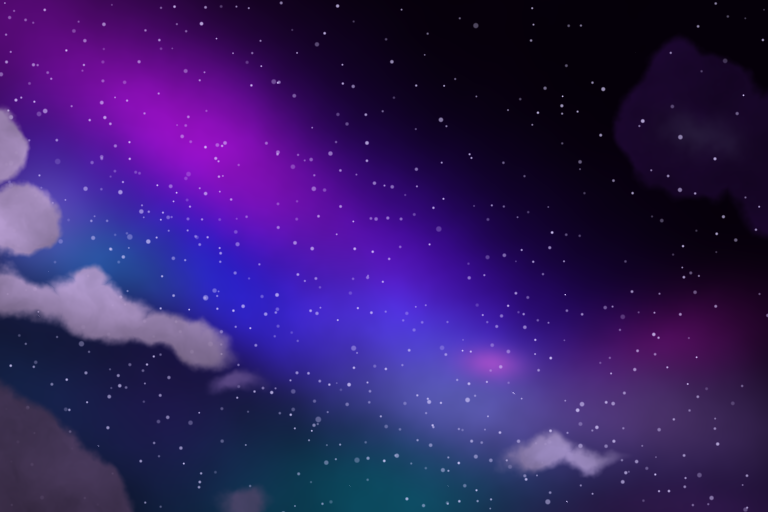
A Shadertoy shader for this background:

```glsl
// Violet nebula band crossing a dark starry sky, with moonlit clouds at the lower left.

float hash(vec2 p) {
    return fract(sin(dot(p, vec2(127.1, 311.7))) * 43758.5453);
}

float noise(vec2 p) {
    vec2 i = floor(p), f = fract(p);
    f = f * f * (3.0 - 2.0 * f);
    return mix(mix(hash(i), hash(i + vec2(1, 0)), f.x),
               mix(hash(i + vec2(0, 1)), hash(i + vec2(1, 1)), f.x), f.y);
}

float fbm(vec2 p) {
    float sum = 0.0, amp = 0.5;
    for (int i = 0; i < 5; i++) {
        sum += amp * noise(p);
        p = mat2(1.6, 1.2, -1.2, 1.6) * p + 7.3;
        amp *= 0.5;
    }
    return sum;
}

// Offset from a centre, in the axes of a rotated ellipse
vec2 local(vec2 p, vec2 centre, vec2 radius, float angle) {
    float c = cos(angle), s = sin(angle);
    return mat2(c, -s, s, c) * (p - centre) / radius;
}

// Blend a soft elliptical glow into the sky
void glow(inout vec3 sky, vec2 p, vec2 centre, vec2 radius, float angle, vec3 tint, float amount) {
    vec2 q = local(p, centre, radius, angle);
    sky = mix(sky, tint, amount * exp(-dot(q, q)));
}

// Approximate distance to one cloud puff
float puff(vec2 p, vec2 centre, vec2 radius, float angle) {
    return (length(local(p, centre, radius, angle)) - 1.0) * min(radius.x, radius.y);
}

// Lay a cloud over the sky, with billows shading its body
void cloud(inout vec3 sky, float d, float softness, vec3 tint, float billow, float amount) {
    float cover = smoothstep(softness, -softness, d);
    sky = mix(sky, tint * (0.7 + 0.6 * billow), cover * amount);
}

// Scattered round stars, one candidate per cell
float stars(vec2 p, float scale, float density, float size, float pixel) {
    vec2 cell = floor(p * scale);
    vec2 spot = 0.2 + 0.6 * vec2(hash(cell + 3.1), hash(cell + 8.7));
    float d = length(fract(p * scale) - spot) / scale;
    float radius = size * (0.5 + 0.6 * hash(cell + 5.3));
    float disc = smoothstep(radius + pixel, max(radius - pixel, 0.0), d);
    return disc * step(hash(cell), density) * (0.3 + 0.7 * hash(cell + 1.9));
}

void mainImage(out vec4 fragColor, in vec2 fragCoord) {
    vec2 p = fragCoord / iResolution.y;
    float pixel = 1.0 / iResolution.y;
    float wisps = fbm(p * 5.0);
    vec2 w = p + 0.06 * (vec2(fbm(p * 4.0 + 2.0), fbm(p * 4.0 + 9.0)) - 0.48);
    vec3 sky = vec3(0.02, 0.0, 0.035);

    // Violet and magenta band
    glow(sky, w, vec2(0.0, 0.9), vec2(0.45, 0.34), -0.5, vec3(0.27, 0.03, 0.34), 0.9);
    glow(sky, w, vec2(0.75, 0.46), vec2(0.62, 0.24), -0.6, vec3(0.22, 0.04, 0.62), 0.95);
    glow(sky, w, vec2(0.38, 0.68), vec2(0.38, 0.17), -0.7, vec3(0.60, 0.06, 0.74), 0.95);
    glow(sky, w, vec2(0.66, 0.46), vec2(0.22, 0.1), -0.5, vec3(0.36, 0.10, 0.73), 0.6);

    // Blue and teal side of the band
    glow(sky, w, vec2(0.08, 0.65), vec2(0.2, 0.13), -0.5, vec3(0.24, 0.11, 0.62), 0.8);
    glow(sky, w, vec2(0.45, 0.44), vec2(0.24, 0.11), -0.65, vec3(0.11, 0.07, 0.78), 0.9);
    glow(sky, w, vec2(0.17, 0.49), vec2(0.21, 0.1), -0.3, vec3(0.14, 0.36, 0.65), 0.9);
    glow(sky, w, vec2(0.1, 0.22), vec2(0.4, 0.17), -0.4, vec3(0.09, 0.17, 0.34), 0.85);
    glow(sky, w, vec2(0.38, 0.14), vec2(0.24, 0.14), -0.5, vec3(0.12, 0.06, 0.27), 0.9);
    glow(sky, w, vec2(0.78, 0.34), vec2(0.32, 0.1), -0.25, vec3(0.27, 0.19, 0.82), 0.85);
    glow(sky, w, vec2(0.78, 0.02), vec2(0.38, 0.17), 0.0, vec3(0.04, 0.32, 0.40), 0.95);
    glow(sky, w, vec2(0.93, 0.21), vec2(0.28, 0.1), -0.15, vec3(0.38, 0.40, 0.74), 0.85);

    // Rose haze on the right
    glow(sky, w, vec2(1.32, 0.32), vec2(0.2, 0.1), 0.3, vec3(0.38, 0.04, 0.40), 0.75);
    glow(sky, w, vec2(1.3, 0.17), vec2(0.28, 0.12), 0.0, vec3(0.29, 0.20, 0.40), 0.85);
    glow(sky, w, vec2(1.3, 0.0), vec2(0.3, 0.07), 0.0, vec3(0.20, 0.10, 0.30), 0.8);
    glow(sky, p, vec2(0.96, 0.29), vec2(0.06, 0.03), -0.1, vec3(0.66, 0.30, 0.76), 0.75);
    sky *= 0.82 + 0.37 * wisps;

    // Dim violet cloud at the upper right
    vec2 edge = p + 0.13 * (vec2(fbm(p * 9.0), fbm(p * 9.0 + 4.0)) - 0.48);
    float dim = min(puff(edge, vec2(1.36, 0.76), vec2(0.13, 0.15), 0.2),
                    puff(edge, vec2(1.48, 0.68), vec2(0.1, 0.16), 0.5));
    cloud(sky, dim, 0.015, vec3(0.11, 0.03, 0.19), fbm(p * 10.0), 0.8);
    glow(sky, edge, vec2(1.37, 0.75), vec2(0.06, 0.03), -0.3, vec3(0.17, 0.13, 0.25), 0.7);

    // Stars, thinning out toward the dark corner
    float band = exp(-pow(dot(p - vec2(0.55, 0.45), vec2(0.55, 0.83)) / 0.38, 2.0));
    for (int i = 0; i < 4; i++) {
        float k = float(i);
        float star = stars(p + k * 3.7, 34.0 - 7.0 * k, 0.08 + 0.2 * band, 0.0024 + 0.0009 * k, pixel);
        sky = mix(sky, vec3(0.86, 0.82, 1.0), star * (0.9 - 0.1 * k));
    }

    // Bright clouds on the left
    vec2 c = p + 0.07 * (vec2(fbm(p * 13.0), fbm(p * 13.0 + 5.0)) - 0.48);
    float billow = fbm(c * 9.0 + 0.1);
    vec3 lit = vec3(0.64, 0.55, 0.72);
    glow(sky, p, vec2(0.08, 0.58), vec2(0.1, 0.1), 0.0, vec3(0.45, 0.38, 0.8), 0.6);
    float upper = min(puff(c, vec2(-0.01, 0.725), vec2(0.06, 0.075), 0.0),
                      puff(c, vec2(0.03, 0.575), vec2(0.085, 0.072), 0.2));
    cloud(sky, upper, 0.009, lit, billow, 0.95);
    float bank = min(puff(c, vec2(0.03, 0.435), vec2(0.13, 0.038), -0.4),
                     puff(c, vec2(0.19, 0.395), vec2(0.1, 0.06), -0.3));
    bank = min(bank, puff(c, vec2(0.32, 0.35), vec2(0.12, 0.042), -0.3));
    bank = min(bank, puff(c, vec2(0.175, 0.455), vec2(0.035, 0.03), 0.0));
    cloud(sky, bank, 0.012, lit * (0.75 + 0.3 * smoothstep(0.3, 0.46, p.y + 0.25 * (p.x - 0.2))), billow, 0.92);

    // Shadowed corner cloud and small drifting ones
    cloud(sky, puff(c, vec2(0.0, 0.0), vec2(0.32, 0.22), -0.75), 0.012, vec3(0.27, 0.21, 0.33), billow, 0.92);
    cloud(sky, puff(c, vec2(0.46, 0.262), vec2(0.045, 0.02), 0.1), 0.014, vec3(0.40, 0.32, 0.55), billow, 0.75);
    cloud(sky, puff(c, vec2(0.47, 0.015), vec2(0.045, 0.03), 0.0), 0.014, vec3(0.34, 0.28, 0.42), billow, 0.75);
    float drift = min(puff(c, vec2(1.05, 0.105), vec2(0.07, 0.042), 0.2),
                      puff(c, vec2(1.13, 0.105), vec2(0.065, 0.018), 0.1));
    cloud(sky, drift, 0.012, vec3(0.56, 0.50, 0.68), billow, 0.9);
    fragColor = vec4(sky, 1.0);
}
```
